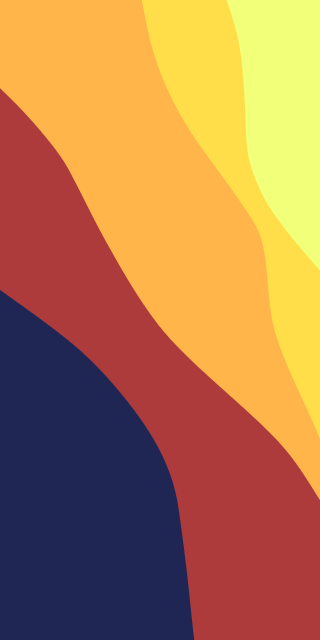
Give the GLSL for this background, as a Shadertoy shader.

```glsl
// Flat layered slopes: five warm-to-navy bands split by flowing diagonal curves.

// Smooth curve x(depth) through knots of (depth, x, slope), straight beyond its ends.
float curveX(vec3 knots[7], float depth) {
    vec3 first = knots[0], last = knots[6];
    if (depth <= first.x) return first.y + first.z * (depth - first.x);
    if (depth >= last.x) return last.y + last.z * (depth - last.x);
    float x = first.y;
    for (int i = 0; i < 6; i++) {
        vec3 a = knots[i], b = knots[i + 1];
        if (depth >= a.x && depth < b.x) {
            float span = b.x - a.x;
            float t = (depth - a.x) / span;
            float s = 1.0 - t;
            x = mix(a.y, b.y, t * t * (3.0 - 2.0 * t))
              + span * t * s * (a.z * s - b.z * t);
        }
    }
    return x;
}

// Antialiased coverage of the area left of a curve.
float leftOf(vec3 knots[7], vec2 p) {
    float gap = curveX(knots, p.y) - p.x;
    float pixel = max(length(vec2(dFdx(gap), dFdy(gap))), 1e-5);
    return clamp(gap / pixel + 0.5, 0.0, 1.0);
}

void mainImage(out vec4 fragColor, in vec2 fragCoord) {
    // Width runs 0 to 1; depth runs 0 to 2 downward from the top.
    vec2 p = fragCoord / iResolution.xy;
    p.y = 2.0 - 2.0 * p.y;

    // Band borders, from upper right to lower left
    vec3 limeEdge[7] = vec3[7](
        vec3(0.0, 0.708, 0.36), vec3(0.156, 0.750, 0.15), vec3(0.339, 0.766, 0.05),
        vec3(0.469, 0.773, 0.14), vec3(0.620, 0.826, 0.52), vec3(0.708, 0.885, 0.74),
        vec3(0.846, 1.0, 0.84));
    vec3 yellowEdge[7] = vec3[7](
        vec3(0.0, 0.443, 0.20), vec3(0.161, 0.479, 0.30), vec3(0.448, 0.620, 0.70),
        vec3(0.693, 0.792, 0.62), vec3(0.802, 0.828, 0.15), vec3(1.042, 0.861, 0.18),
        vec3(1.372, 1.0, 0.40));
    yellowEdge[5].z = 0.30;
    vec3 orangeEdge[7] = vec3[7](
        vec3(0.276, 0.0, 1.07), vec3(0.419, 0.135, 0.83), vec3(0.529, 0.214, 0.54),
        vec3(0.758, 0.333, 0.56), vec3(1.005, 0.487, 0.75), vec3(1.375, 0.865, 0.95),
        vec3(1.563, 1.0, 0.64));
    vec3 redEdge[7] = vec3[7](
        vec3(0.906, 0.0, 1.40), vec3(1.070, 0.221, 1.22), vec3(1.214, 0.365, 0.85),
        vec3(1.385, 0.487, 0.56), vec3(1.583, 0.557, 0.15), vec3(1.780, 0.583, 0.12),
        vec3(2.0, 0.607, 0.12));

    // Paint each band over the one behind it
    vec3 color = vec3(0.95, 1.0, 0.47);
    color = mix(color, vec3(1.0, 0.87, 0.29), leftOf(limeEdge, p));
    color = mix(color, vec3(1.0, 0.71, 0.29), leftOf(yellowEdge, p));
    color = mix(color, vec3(0.68, 0.23, 0.23), leftOf(orangeEdge, p));
    color = mix(color, vec3(0.12, 0.15, 0.33), leftOf(redEdge, p));
    fragColor = vec4(color, 1.0);
}
```
